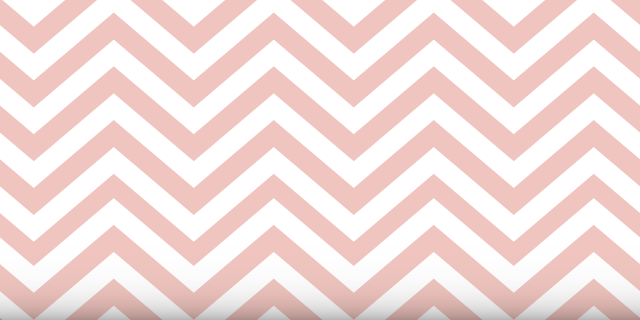
Write a WebGL 1 fragment shader that draws this pattern.

```glsl
precision highp float;
// Pink and white chevron stripes with a soft shadow along the bottom edge.

uniform vec2 u_resolution;

// All lengths are fractions of the canvas height.
const float ZIGZAG_WIDTH = 0.5;
const float ZIGZAG_HEIGHT = 0.2122;
const float PEAK_X = 0.3555;
const float FIRST_PEAK_Y = 0.0391;
const float STRIPE_PITCH = 0.168;
const float STRIPE_WIDTH = 0.0846;
const float SEAM_Y = 0.586;
const float SEAM_LOSS = 0.0085;

const vec3 WHITE = vec3(1.0);
const vec3 PINK = vec3(0.943, 0.773, 0.75);

// Triangle wave: 0 at each peak, 1 at each valley.
float triangleWave(float x, float period, float peak) {
  return 1.0 - abs(2.0 * fract((x - peak) / period) - 1.0);
}

// Skips a thin strip, so the stripe crossing the seam is narrower.
float cutSeam(float y, float seam, float loss) {
  return y + loss * step(seam, y);
}

// Signed distance along y to the nearest stripe, negative inside it.
float stripeDistance(float y, float pitch, float width) {
  float fromCentre = (fract((y - 0.5 * width) / pitch + 0.5) - 0.5) * pitch;
  return abs(fromCentre) - 0.5 * width;
}

// Brightness that falls off towards the bottom edge.
float edgeShadow(float height, float strength, float reach) {
  return 1.0 - strength * exp(-height / reach);
}

void main() {
  vec2 p = gl_FragCoord.xy / u_resolution.y;
  float pixel = 1.0 / u_resolution.y;

  // Unfold the zigzag into level stripes, measured down from the top.
  float zigzag = ZIGZAG_HEIGHT * triangleWave(p.x, ZIGZAG_WIDTH, PEAK_X);
  float level = cutSeam(1.0 - p.y - zigzag, SEAM_Y, SEAM_LOSS);
  float d = stripeDistance(level - FIRST_PEAK_Y, STRIPE_PITCH, STRIPE_WIDTH);

  // Turn the vertical distance into one perpendicular to the slope.
  float slope = 2.0 * ZIGZAG_HEIGHT / ZIGZAG_WIDTH;
  d /= sqrt(1.0 + slope * slope);
  float coverage = 1.0 - smoothstep(-0.6 * pixel, 0.6 * pixel, d);

  vec3 color = mix(WHITE, PINK, coverage);
  color *= edgeShadow(p.y, 0.29, 0.047);
  gl_FragColor = vec4(color, 1.0);
}
```
